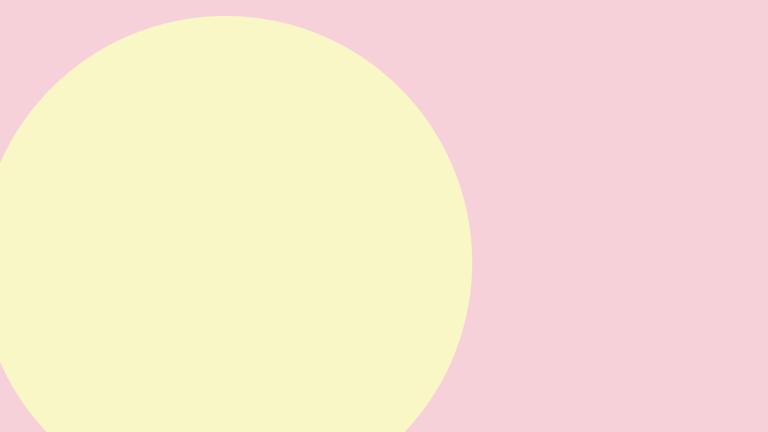
Reproduce this background procedurally as a Shadertoy shader.

```glsl
void mainImage(out vec4 fragColor, in vec2 fragCoord)
{
    // Canvas height is one unit
    vec2 uv = fragCoord / iResolution.y;
    float pixel = 1.0 / iResolution.y;

    vec3 pink = vec3(0.97, 0.82, 0.85);
    vec3 cream = vec3(0.98, 0.97, 0.78);

    // Large disc, cut off by the left and bottom edges
    float disc = length(uv - vec2(0.5223, 0.3924)) - 0.5706;
    float coverage = 1.0 - smoothstep(-0.75 * pixel, 0.75 * pixel, disc);

    fragColor = vec4(mix(pink, cream, coverage), 1.0);
}
```
